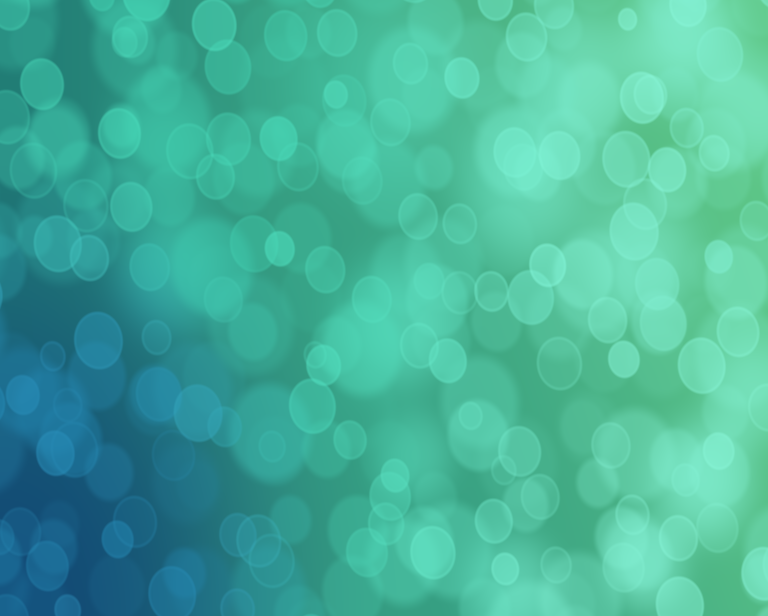
Reproduce this background procedurally as a Shadertoy shader.

```glsl
vec3 hash3(vec2 cell) {
    vec3 q = fract(cell.xyx * vec3(0.1031, 0.1030, 0.0973));
    q += dot(q, q.yxz + 33.33);
    return fract((q.xxy + q.yzz) * q.zyx);
}

// Soft oval pool with a flat middle
float glow(vec2 p, vec2 center, float radius) {
    vec2 d = (p - center) / radius * vec2(1.1, 0.95);
    float r2 = dot(d, d);
    return exp(-r2 * (0.5 + 0.5 * r2));
}

// Blue share, strongest in the lower left corner
float blueness(vec2 p) {
    return 1.0 - smoothstep(0.05, 0.78, length(p * vec2(1.15, 0.88)));
}

vec3 backdrop(vec2 p) {
    vec3 teal = mix(vec3(0.13, 0.49, 0.46), vec3(0.21, 0.62, 0.51), smoothstep(0.0, 0.5, p.x));
    float toRight = smoothstep(0.65, 1.6, p.x + 0.35 * p.y);
    vec3 col = mix(teal, vec3(0.37, 0.78, 0.53), toRight);
    return mix(col, vec3(0.07, 0.29, 0.46), blueness(p));
}

vec3 lightTint(vec2 p) {
    vec3 col = mix(vec3(0.28, 0.86, 0.73), vec3(0.52, 0.95, 0.84), smoothstep(0.4, 1.05, p.x));
    return mix(col, vec3(0.15, 0.55, 0.72), smoothstep(0.0, 0.6, blueness(p)));
}

// Broad pools of light behind the discs
float lightPools(vec2 p) {
    float sum = 0.75 * glow(p, vec2(1.11, 0.94), 0.10);
    sum += 0.55 * glow(p, vec2(0.94, 0.88), 0.10);
    sum += 0.60 * glow(p, vec2(0.85, 0.70), 0.12);
    sum += 0.55 * glow(p, vec2(1.04, 0.58), 0.10);
    sum += 0.65 * glow(p, vec2(0.64, 0.47), 0.10);
    sum += 0.70 * glow(p, vec2(1.14, 0.22), 0.09);
    sum += 0.60 * glow(p, vec2(0.28, 0.56), 0.10);
    sum += 0.45 * glow(p, vec2(0.26, 0.76), 0.09);
    sum += 0.40 * glow(p, vec2(0.62, 0.86), 0.15);
    sum += 0.45 * glow(p, vec2(0.67, 0.26), 0.07);
    sum += 0.60 * glow(p, vec2(1.05, 0.08), 0.07);
    sum += 0.55 * glow(p, vec2(0.83, 0.05), 0.08);
    sum += 0.50 * glow(p, vec2(1.22, 0.36), 0.08);
    sum += 0.45 * glow(p, vec2(1.23, 0.83), 0.08);
    return min(sum, 0.85);
}

// One layer of scattered oval discs; rim adds a thin bright outline
vec3 addDiscs(vec3 col, vec2 p, float size, vec2 radii, float blur, float opacity, float rim, float seed) {
    vec2 home = floor(p / size);
    for (int j = -1; j <= 1; j++) {
        for (int i = -1; i <= 1; i++) {
            vec2 cell = home + vec2(i, j);
            vec3 place = hash3(cell + seed);
            vec3 look = hash3(cell + seed + 57.0);
            vec2 center = (cell + place.xy) * size;
            float radius = mix(radii.x, radii.y, sqrt(place.z));
            vec2 d = p - center;
            d.x = d.x * 1.18 + d.y * 0.04;
            float edge = length(d) - radius;
            float fill = 1.0 - smoothstep(-blur, blur, edge);
            float ring = 1.0 - smoothstep(0.0, 0.002 + blur, abs(edge + 0.002));
            float strength = opacity * mix(0.2, 1.0, look.x);
            vec3 tint = lightTint(center) + 0.05 * (look.y - 0.5);
            col = mix(col, tint, fill * strength);
            col = mix(col, tint + 0.04, ring * rim * (0.35 + 0.65 * look.z));
        }
    }
    return col;
}

void mainImage(out vec4 fragColor, in vec2 fragCoord) {
    vec2 p = fragCoord / iResolution.y;
    float pixel = 1.0 / iResolution.y;

    vec3 col = backdrop(p);
    col = mix(col, lightTint(p), lightPools(p));

    // Far blurred discs, then middle ones, then crisp ones
    col = addDiscs(col, p, 0.17, vec2(0.04, 0.085), 0.014, 0.42, 0.0, 11.0);
    col = addDiscs(col, p, 0.125, vec2(0.03, 0.06), 0.007, 0.36, 0.0, 83.0);
    col = addDiscs(col, p, 0.105, vec2(0.017, 0.047), 0.001 + pixel, 0.55, 0.22, 141.0);

    fragColor = vec4(clamp(col, 0.0, 1.0), 1.0);
}
```
